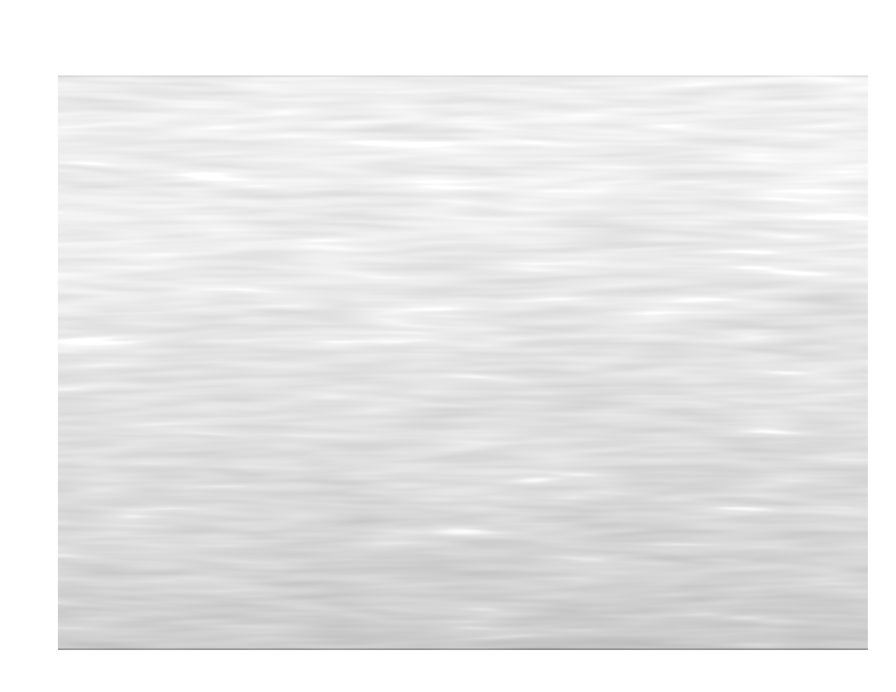
A WebGL 2 fragment shader for this texture:

```glsl
#version 300 es
precision highp float;

// A pale brushed metal plate on a white ground. The brushing is a sum of
// gradient noise layers stretched along x, gently warped, laid over a vertical
// shading ramp; the strongest streaks become glints, thin lines close the edges.

uniform vec2 u_resolution;
out vec4 fragColor;

// Plate corners as fractions of the canvas
const vec2 PLATE_MIN = vec2(0.0645, 0.0605);
const vec2 PLATE_MAX = vec2(0.9685, 0.8910);

// Shading, in grey levels
const float GROUND = 1.0;
const float LOWER_GREY = 0.868;
const float UPPER_GREY = 0.940;
const float FOOT_SHADE = 0.072;
const float FOOT_REACH = 0.13;     // fraction of plate height
const float CORNER_SHADE = 0.016;
const float TOP_LINE = 0.07;
const float BOTTOM_LINE = 0.20;
const float LINE_WIDTH = 0.0025;   // in canvas heights

// Brushing, frequencies per canvas height
const int STREAK_LAYERS = 4;
const vec2 STREAK_FREQ = vec2(3.6, 34.0);
const vec2 STREAK_GROWTH = vec2(1.55, 1.67);
const vec4 STREAK_WEIGHT = vec4(0.7, 1.0, 1.0, 0.55);
const float STREAK_TILT = 0.008;
const float STREAK_CONTRAST = 0.050;
const float GLINT_START = 0.50;
const float GLINT_FULL = 1.50;
const float GLINT_GAIN = 0.075;
const vec2 PATCH_FREQ = vec2(2.6, 7.0);
const float PATCH_CONTRAST = 0.020;
const float TAU = 6.28319;

// Integer hash of a lattice cell to 0..1
float hash(ivec2 cell) {
    uvec2 q = uvec2(cell) * uvec2(1597334673u, 3812015801u);
    uint h = (q.x ^ q.y) * 1597334673u;
    h = (h ^ (h >> 15u)) * 2246822519u;
    h ^= h >> 13u;
    return float(h >> 8u) / 16777216.0;
}

float cornerSlope(ivec2 cell, vec2 offset) {
    float angle = TAU * hash(cell);
    return dot(vec2(cos(angle), sin(angle)), offset);
}

float gradientNoise(vec2 p) {
    vec2 f = fract(p);
    ivec2 c = ivec2(floor(p));
    vec2 w = f * f * f * (f * (f * 6.0 - 15.0) + 10.0);
    float low = mix(cornerSlope(c, f),
                    cornerSlope(c + ivec2(1, 0), f - vec2(1, 0)), w.x);
    float high = mix(cornerSlope(c + ivec2(0, 1), f - vec2(0, 1)),
                     cornerSlope(c + ivec2(1, 1), f - vec2(1, 1)), w.x);
    return mix(low, high, w.y);
}

// Layered horizontal streaks, each layer tilted the other way
float brushing(vec2 p) {
    p.y += 0.006 * gradientNoise(p * vec2(3.0, 9.0) + 71.3);
    p.x += 0.16 * gradientNoise(p * vec2(0.7, 27.0) + 19.7);
    vec2 freq = STREAK_FREQ;
    float tilt = STREAK_TILT;
    float sum = 0.0;
    for (int i = 0; i < STREAK_LAYERS; i++) {
        vec2 q = vec2(p.x, p.y + tilt * p.x) * freq;
        sum += STREAK_WEIGHT[i] * gradientNoise(q + 37.4 * float(i + 1));
        freq *= STREAK_GROWTH;
        tilt = -0.8 * tilt;
    }
    return sum;
}

// Smooth light-to-dark ramp over the plate, st in 0..1
float shading(vec2 st) {
    float grey = mix(LOWER_GREY, UPPER_GREY, smoothstep(0.1, 0.95, st.y));
    grey -= FOOT_SHADE * exp(-st.y / FOOT_REACH);
    return grey - CORNER_SHADE * st.x * (1.0 - st.y);
}

// Signed distance to an axis-aligned box
float boxDistance(vec2 p, vec2 halfSize) {
    vec2 d = abs(p) - halfSize;
    return length(max(d, 0.0)) + min(max(d.x, d.y), 0.0);
}

void main() {
    float pixel = 1.0 / u_resolution.y;
    vec2 p = gl_FragCoord.xy * pixel;
    vec2 aspect = vec2(u_resolution.x * pixel, 1.0);
    vec2 lower = PLATE_MIN * aspect;
    vec2 upper = PLATE_MAX * aspect;
    vec2 st = clamp((p - lower) / (upper - lower), 0.0, 1.0);

    // Metal surface
    float streak = brushing(p);
    float grey = shading(st) + STREAK_CONTRAST * streak;
    grey += PATCH_CONTRAST * gradientNoise(p * PATCH_FREQ + 5.2);
    grey += GLINT_GAIN * smoothstep(GLINT_START, GLINT_FULL, streak);

    // Thin closing lines at the top and bottom
    vec2 inset = vec2(upper.y - p.y, p.y - lower.y);
    vec2 line = 1.0 - smoothstep(LINE_WIDTH - 0.5 * pixel, LINE_WIDTH + 0.5 * pixel, inset);
    grey -= TOP_LINE * line.x + BOTTOM_LINE * line.y;

    // Plate over the ground
    float d = boxDistance(p - 0.5 * (lower + upper), 0.5 * (upper - lower));
    float cover = 1.0 - smoothstep(-0.5 * pixel, 0.5 * pixel, d);
    fragColor = vec4(vec3(mix(GROUND, clamp(grey, 0.0, 1.0), cover)), 1.0);
}
```
